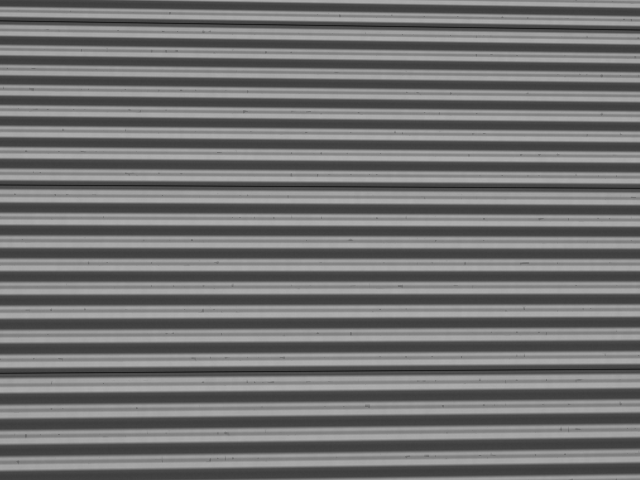
Reproduce this texture procedurally as a Shadertoy shader.

```glsl
// Horizontal ribbed metal cladding: double-crested light ribs between dark troughs.
// Rib spacing grows down the canvas by a quadratic that fans slightly from left to
// right; every eighth trough holds a thin panel seam. Fine grain and dust add wear.

// Rib layout, in canvas heights measured from the top: (left edge, right edge)
const vec2 FIRST_SEAM = vec2(0.0434, 0.0625);
const vec2 PITCH = vec2(0.0396, 0.0383);
const vec2 PITCH_GROWTH = vec2(0.000393, 0.000366);
const float RIBS_PER_PANEL = 8.0;

// Tones
const float TROUGH_UPPER = 0.285;
const float TROUGH_LOWER = 0.25;
const float UPPER_CREST = 0.625;
const float LOWER_CREST = 0.66;
const float GROOVE = 0.505;
const float SEAM_TONE = 0.09;
const float LIP_TONE = 0.34;

// Seam and wear
const float SEAM_HALF_WIDTH = 0.0011;
const float SEAM_WIDENING = 0.06;
const float GRAIN = 0.012;
const float STREAK = 0.018;
const float DUST = 0.09;

float hash(vec2 p) {
    vec3 q = fract(vec3(p.xyx) * 0.1031);
    q += dot(q, q.yzx + 33.33);
    return fract((q.x + q.y) * q.z);
}

float noise(vec2 p) {
    vec2 cell = floor(p), f = fract(p);
    f = f * f * (3.0 - 2.0 * f);
    return mix(mix(hash(cell), hash(cell + vec2(1, 0)), f.x),
               mix(hash(cell + vec2(0, 1)), hash(cell + vec2(1, 1)), f.x), f.y);
}

// Continuous rib number at a depth below the top; whole numbers are trough centres
float ribNumber(float depth, float across) {
    float start = mix(FIRST_SEAM.x, FIRST_SEAM.y, across);
    float pitch = mix(PITCH.x, PITCH.y, across);
    float growth = mix(PITCH_GROWTH.x, PITCH_GROWTH.y, across);
    float root = sqrt(max(pitch * pitch + 4.0 * growth * (depth - start), 0.0));
    return (root - pitch) / (2.0 * growth);
}

// Tone through one rib, t running downwards from trough centre to trough centre
float ribTone(float t, float widening) {
    float trough = t > 0.5 ? mix(TROUGH_UPPER, TROUGH_LOWER, smoothstep(0.84, 1.0, t))
                           : mix(TROUGH_LOWER, 0.265, smoothstep(0.0, 0.2, t));
    float crest = mix(UPPER_CREST, LOWER_CREST, smoothstep(0.42, 0.62, t));
    float groove = 1.0 - smoothstep(0.015, 0.12, abs(t - 0.475));
    float face = mix(crest, GROOVE, groove);
    float rise = smoothstep(0.17 - widening, 0.34 - widening, t);
    float fall = 1.0 - smoothstep(0.71, 0.86, t);
    return mix(trough, face, rise * fall);
}

void mainImage(out vec4 fragColor, in vec2 fragCoord) {
    vec2 uv = fragCoord / iResolution.xy;
    float pixel = 1.0 / iResolution.y;
    float depth = 1.0 - uv.y;
    vec2 surface = vec2(uv.x * iResolution.x / iResolution.y, depth);

    // Ribs
    float rib = ribNumber(depth, uv.x);
    float row = floor(rib), t = fract(rib);
    float firstInPanel = 1.0 - step(0.5, mod(row, RIBS_PER_PANEL));
    float tone = ribTone(t, firstInPanel * SEAM_WIDENING);
    float lit = smoothstep(0.3, 0.6, tone);

    // Panel seams with a faint lip beneath
    float seamIndex = floor(rib / RIBS_PER_PANEL + 0.5) * RIBS_PER_PANEL;
    float localPitch = mix(PITCH.x, PITCH.y, uv.x)
                     + 2.0 * mix(PITCH_GROWTH.x, PITCH_GROWTH.y, uv.x) * rib;
    float seamOffset = (rib - seamIndex) * localPitch;
    float lip = 1.0 - smoothstep(0.0, 0.0016 + pixel, abs(seamOffset - 0.0042));
    float seam = 1.0 - smoothstep(SEAM_HALF_WIDTH - 0.5 * pixel,
                                  SEAM_HALF_WIDTH + 0.5 * pixel, abs(seamOffset));
    tone = mix(tone, LIP_TONE, 0.6 * lip);
    tone = mix(tone, SEAM_TONE, 0.85 * seam);

    // Wear: row variation, short vertical streaks, dust in the grooves, grain
    tone += lit * 0.02 * (hash(vec2(row + 7.0, 3.0)) - 0.5);
    tone += lit * STREAK * (noise(vec2(surface.x * 90.0, row * 5.0 + t)) - 0.5);
    float speck = smoothstep(0.86, 0.97, noise(vec2(surface.x * 130.0, rib * 7.0)));
    tone -= DUST * speck * (1.0 - smoothstep(0.04, 0.16, abs(t - 0.44)));
    tone += GRAIN * (noise(surface * 380.0) - 0.5);

    // Slight falloff towards the corners
    vec2 fromCentre = uv - 0.5;
    tone *= 1.015 - 0.07 * dot(fromCentre, fromCentre);

    fragColor = vec4(vec3(clamp(tone, 0.0, 1.0)), 1.0);
}
```
